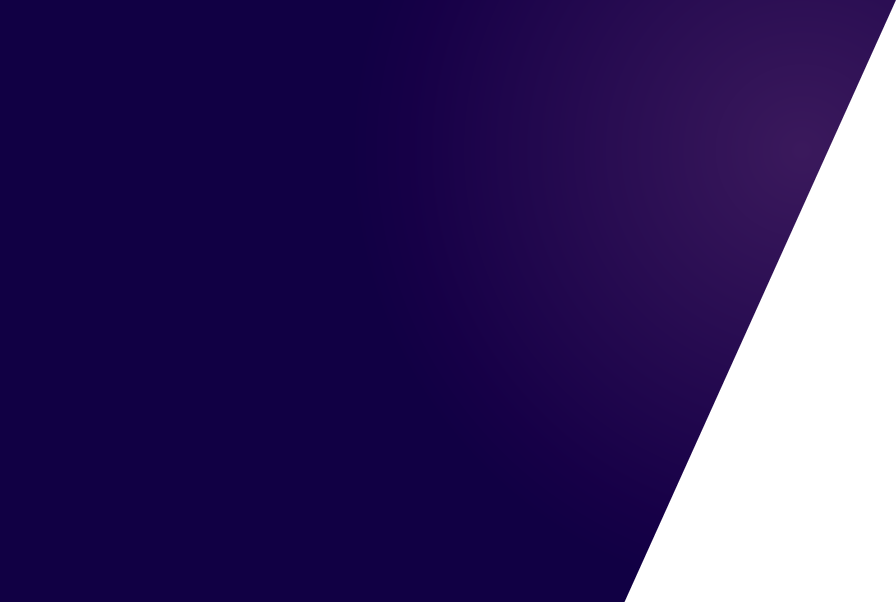
Write a WebGL 1 fragment shader that draws this background.

```glsl
precision highp float;

// Deep indigo field with a soft plum glow at the upper right,
// cut by a slanted white panel along the right side.
// Built from a linear radial falloff and a smoothed half-plane.

uniform vec2 u_resolution;

// Indigo base warmed towards plum; green joins later than red and blue.
vec3 indigoGlow(vec2 p, vec2 center, float radius) {
  float glow = clamp(1.0 - length(p - center) / radius, 0.0, 1.0);
  float lateGlow = max(glow - 0.13, 0.0) / 0.87;
  vec3 indigo = vec3(0.067, 0.0, 0.267);
  vec3 plum = vec3(0.229, 0.098, 0.361);
  return mix(indigo, plum, vec3(glow, lateGlow, glow));
}

void main() {
  vec2 uv = gl_FragCoord.xy / u_resolution;
  float aspect = u_resolution.x / u_resolution.y;

  // Glow, measured in canvas heights
  vec2 p = vec2(uv.x * aspect, uv.y);
  vec3 color = indigoGlow(p, vec2(0.895 * aspect, 0.75), 0.75);

  // Slanted panel, smoothed over one pixel
  float slant = 0.303 * aspect;
  float edgeDistance = (p.x - 0.697 * aspect - slant * p.y) / sqrt(1.0 + slant * slant);
  float panel = clamp(edgeDistance * u_resolution.y + 0.5, 0.0, 1.0);
  color = mix(color, vec3(1.0), panel);

  gl_FragColor = vec4(color, 1.0);
}
```
